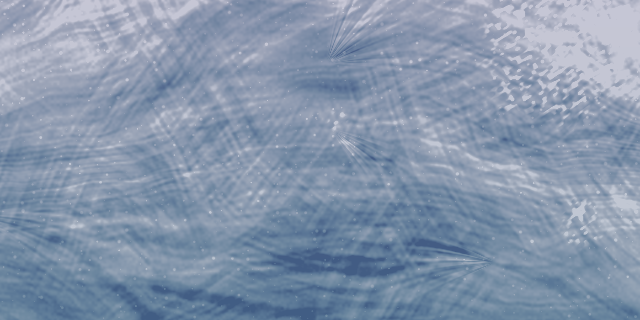
Give the GLSL for this texture, as a Shadertoy shader.

```glsl
// Frost on a cold window: feathery ice strokes over a blue haze.
// A tone field is summed from bent streaks, ray fans, brushed patches and
// dark clear gaps, then coloured by a ramp from deep blue to pale lavender.

const vec3 ICE_RAMP[6] = vec3[6](
    vec3(0.27, 0.36, 0.52), vec3(0.36, 0.46, 0.59), vec3(0.44, 0.53, 0.63),
    vec3(0.53, 0.59, 0.68), vec3(0.61, 0.65, 0.72), vec3(0.76, 0.78, 0.83));

float hash(vec2 p) { return fract(sin(dot(p, vec2(127.1, 311.7))) * 43758.5453); }
vec2 rotate(vec2 p, float a) { return mat2(cos(a), -sin(a), sin(a), cos(a)) * p; }

float noise(vec2 p) {
    vec2 i = floor(p), f = fract(p);
    f = f * f * (3.0 - 2.0 * f);
    return mix(mix(hash(i), hash(i + vec2(1, 0)), f.x),
               mix(hash(i + vec2(0, 1)), hash(i + vec2(1, 1)), f.x), f.y);
}

float fbm(vec2 p) {
    float sum = 0.0, amp = 0.53;
    for (int i = 0; i < 4; i++) {
        sum += amp * noise(p);
        p = mat2(1.6, 1.2, -1.2, 1.6) * p + 7.3;
        amp *= 0.5;
    }
    return sum;
}

// Signed noise drawn out along the x axis
float streaks(vec2 p, float density, float stretch) {
    return noise(p * vec2(density / stretch, density)) - 0.5;
}

// Feather of rays that spreads from a root around one direction
float fan(vec2 p, vec2 root, float dir, float spread, float reach) {
    vec2 d = rotate(p - root, dir);
    float r = length(d);
    float a = atan(d.y, d.x) + 0.25 * r * sin(5.0 * r + dir);
    float rays = noise(vec2(a * 24.0, r * 5.0 + dir)) - 0.42;
    float mask = smoothstep(spread, spread * 0.5, abs(a));
    return rays * mask * smoothstep(reach, 0.0, r) * smoothstep(0.0, 0.05, r);
}

// Tapered stroke with a ragged soft edge
float stroke(vec2 p, vec2 a, vec2 b, float width, float blur) {
    vec2 ab = b - a;
    float t = clamp(dot(p - a, ab) / dot(ab, ab), 0.0, 1.0);
    float d = length(p - a - ab * t) + 0.025 * (fbm(p * 22.0) - 0.5);
    float w = width * (0.35 + 2.6 * t * (1.0 - t));
    return smoothstep(w + blur, w - blur, d);
}

// Soft round region with an uneven rim
float regionMask(vec2 p, vec2 centre, float radius) {
    float d = length(p - centre) + radius * 1.1 * (fbm(p * 9.0) - 0.5);
    return smoothstep(radius, radius * 0.45, d);
}

// Patches brushed in differing directions
float brushedPatches(vec2 p) {
    float sum = 0.0;
    for (float k = 0.0; k < 6.0; k++) {
        float mask = smoothstep(0.48, 0.72, noise(p * 3.2 + 19.7 * k));
        vec2 q = rotate(p, 0.43 * k - 1.1) + 3.1 * k;
        q.y += 0.02 * sin(q.x * 7.0 + k);
        sum += mask * (streaks(q, 85.0, 14.0) + 0.5 * streaks(q, 38.0, 6.0));
    }
    return sum;
}

// Sparse round flecks of ice, one per grid cell
float flecks(vec2 p, float density, float share) {
    vec2 cell = floor(p * density), f = fract(p * density);
    vec2 centre = 0.3 + 0.4 * vec2(hash(cell + 3.1), hash(cell + 8.7));
    float size = 0.10 + 0.18 * hash(cell + 5.3);
    return step(1.0 - share, hash(cell)) * smoothstep(size, size * 0.3, length(f - centre));
}

vec3 iceColour(float tone) {
    float t = clamp(tone, 0.0, 1.0) * 5.0;
    int i = min(int(t), 4);
    return mix(ICE_RAMP[i], ICE_RAMP[i + 1], t - float(i));
}

void mainImage(out vec4 fragColor, in vec2 fragCoord) {
    vec2 p = fragCoord / iResolution.y;
    // Haze: paler to the top and the sides
    float side = abs(fragCoord.x / iResolution.x - 0.5) * 2.0;
    float tone = 0.25 + 0.38 * p.y + 0.24 * side;
    vec2 warp = vec2(fbm(p * 3.0), fbm(p * 3.0 + 31.0)) - 0.5;
    // Streaks that follow a broad arch, flatter low down
    float bend = mix(-0.04, 0.28, smoothstep(0.2, 0.7, p.y));
    vec2 flow = vec2(p.x, p.y + bend * (p.x - 1.0) * (p.x - 1.0)) + 0.16 * warp;
    tone += 0.62 * (fbm(flow * vec2(2.5, 6.0) + 4.0) - 0.5);
    tone += 0.28 * streaks(flow, 22.0, 8.0) + 0.24 * streaks(flow + 5.0, 75.0, 16.0);
    tone += 0.26 * brushedPatches(p + 0.05 * warp);
    // Feathers
    tone += 0.65 * fan(p, vec2(1.55, 0.18), 3.1, 0.6, 0.6);
    tone += 0.65 * fan(p, vec2(-0.1, 0.33), -0.2, 0.5, 0.9);
    tone += 0.60 * fan(p, vec2(1.03, 0.60), -0.6, 0.5, 0.6);
    tone += 0.60 * fan(p, vec2(1.02, 0.80), 0.7, 0.9, 0.5);
    // Clear dark gaps and a pale ridge
    tone -= 0.30 * stroke(p, vec2(0.82, 0.18), vec2(1.32, 0.17), 0.026, 0.012);
    tone -= 0.30 * stroke(p, vec2(0.48, 0.10), vec2(0.98, 0.01), 0.018, 0.012);
    tone -= 0.24 * stroke(p, vec2(0.26, 0.18), vec2(0.50, 0.00), 0.024, 0.018);
    tone -= 0.22 * stroke(p, vec2(1.60, 0.16), vec2(1.98, 0.02), 0.022, 0.018);
    tone -= 0.20 * stroke(p, vec2(0.34, 0.60), vec2(0.64, 0.80), 0.035, 0.035);
    tone -= 0.26 * stroke(p, vec2(0.88, 0.75), vec2(1.12, 0.72), 0.040, 0.040);
    tone += 0.20 * stroke(p, vec2(0.45, 0.14), vec2(1.56, 0.20), 0.008, 0.010);
    // Crusts of bright crystals
    float crust = regionMask(p, vec2(1.76, 0.86), 0.30)
        + regionMask(p, vec2(1.05, 0.62), 0.055) + regionMask(p, vec2(1.83, 0.29), 0.10);
    vec2 grain = rotate(p + 0.04 * warp, 0.6) * vec2(60.0, 105.0);
    tone += 0.50 * crust * smoothstep(0.5, 0.9, noise(grain));
    // Flecks and fine grain
    tone += 0.28 * flecks(p, 34.0, 0.14) + 0.18 * flecks(p + 2.7, 60.0, 0.10);
    tone += 0.11 * (noise(p * 110.0) - 0.5);
    // Warm lavender tint towards the top
    vec3 tint = vec3(0.015, -0.004, 0.004) * (2.0 * p.y - 1.0);
    fragColor = vec4(iceColour(tone) + tint, 1.0);
}
```
